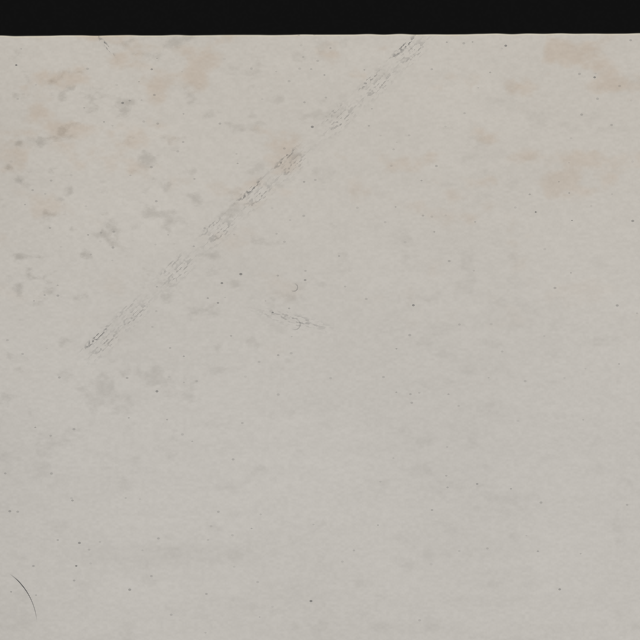
Reproduce this texture procedurally as a WebGL 1 fragment shader.

```glsl
precision highp float;
// Worn grey paper board with diagonal scuffs, specks and a hair, below a black strip.

uniform vec2 u_resolution;

float hash(vec2 p) {
  return fract(sin(dot(p, vec2(12.9898, 78.233))) * 43758.5453);
}

float noise(vec2 p) {
  vec2 i = floor(p), f = fract(p);
  f = f * f * (3.0 - 2.0 * f);
  return mix(mix(hash(i), hash(i + vec2(1.0, 0.0)), f.x),
             mix(hash(i + vec2(0.0, 1.0)), hash(i + 1.0), f.x), f.y);
}

float fbm(vec2 p) {
  float sum = 0.0, amp = 0.5;
  for (int i = 0; i < 5; i++) {
    sum += amp * noise(p);
    p = p * 2.03 + 17.1;
    amp *= 0.5;
  }
  return sum;
}

// Ragged rub mark: a soft ellipse broken up by grain stretched along it.
float scuff(vec2 p, vec2 center, vec2 dir, vec2 size) {
  vec2 d = p - center;
  vec2 q = vec2(dot(d, dir), dot(d, vec2(-dir.y, dir.x)));
  float ragged = smoothstep(0.4, 0.75, 0.6 * noise(q * vec2(150.0, 420.0) + 40.0) + 0.4 * noise(p * 330.0));
  return exp(-dot(q / size, q / size)) * ragged;
}

// Small dark dots, one at most per cell, denser towards the upper left.
float specks(vec2 p, float cells, float chance) {
  vec2 id = floor(p * cells);
  float seed = hash(id + 3.7);
  vec2 center = (id + 0.2 + 0.6 * vec2(hash(id + 11.3), hash(id + 27.9))) / cells;
  float radius = mix(0.0007, 0.0017, hash(id + 5.1));
  float dot_ = 1.0 - smoothstep(radius * 0.4, radius + 0.0012, length((p - center) * vec2(0.8, 1.0)));
  float density = chance * mix(0.5, 1.6, clamp(0.5 + 0.7 * (p.y - p.x), 0.0, 1.0));
  return dot_ * step(seed, density) * mix(0.3, 1.0, hash(id + 8.2));
}

// Faint crescent left by a fibre.
float crescent(vec2 p, vec2 center, float radius) {
  vec2 d = p - center;
  float ring = 1.0 - smoothstep(0.0004, 0.0018, abs(length(d) - radius));
  return ring * smoothstep(-0.5, 0.8, dot(normalize(d + 1e-5), vec2(0.9, -0.4)));
}

void main() {
  vec2 uv = gl_FragCoord.xy / u_resolution;
  float px = 1.0 / u_resolution.y;

  // Paper tone, with broad mottling and horizontal fibres
  vec3 paper = mix(vec3(0.752, 0.736, 0.710), vec3(0.755, 0.733, 0.698), smoothstep(0.2, 0.95, uv.y));
  paper += 0.03 * (fbm(uv * 4.0) - 0.48);
  paper += 0.016 * (fbm(uv * vec2(9.0, 50.0) + 5.0) - 0.48);
  paper += 0.020 * (noise(uv * vec2(170.0, 260.0)) - 0.5);
  paper += 0.012 * (noise(uv * 420.0) - 0.5);
  paper -= 0.010 * smoothstep(0.12, 0.0, uv.x);

  // Brownish and grey stains, mostly in the upper part
  float upper = smoothstep(0.35, 0.9, uv.y);
  float stain = smoothstep(0.56, 0.78, fbm(uv * vec2(16.0, 24.0) + 31.0));
  paper -= vec3(0.015, 0.035, 0.050) * stain * upper;
  float dirt = smoothstep(0.58, 0.8, fbm(uv * vec2(30.0, 45.0) + 70.0));
  paper -= 0.07 * dirt * mix(0.25, 1.0, smoothstep(0.7, 0.0, uv.x) * smoothstep(0.2, 0.6, uv.y));

  // Dull horizontal smudge near the bottom
  vec2 smudge = (uv - vec2(0.27, 0.132)) / vec2(0.16, 0.018);
  paper -= 0.016 * exp(-dot(smudge * smudge, smudge * smudge));

  // Broken diagonal scuff running up to the top edge
  float marks = 0.0;
  vec2 dir = vec2(0.726, 0.688);
  for (int i = 0; i < 9; i++) {
    float n = float(i);
    float along = 0.01 + 0.085 * n + 0.025 * (hash(vec2(n, 4.0)) - 0.5);
    vec2 center = vec2(0.137, 0.46) + dir * along;
    center.x += 0.008 * (hash(vec2(n, 9.0)) - 0.5);
    float strength = mod(n, 4.0) == 0.0 ? 0.65 : mix(0.15, 0.5, hash(vec2(n, 2.0)));
    marks += strength * scuff(uv, center, dir, vec2(0.022, 0.0035));
    marks += 0.22 * scuff(uv, center + vec2(0.014, -0.010), dir, vec2(0.030, 0.010));
  }
  marks += 0.65 * scuff(uv, vec2(0.165, 0.93), vec2(0.64, -0.768), vec2(0.016, 0.0025));
  marks += 0.25 * scuff(uv, vec2(0.46, 0.5), vec2(0.97, -0.24), vec2(0.045, 0.008));

  // Specks, crescents and a curved hair in the lower left corner
  marks += 0.5 * specks(uv, 22.0, 0.07) + 0.22 * specks(uv + 0.31, 48.0, 0.09);
  marks += 0.2 * crescent(uv, vec2(0.459, 0.551), 0.006) + 0.15 * crescent(uv, vec2(0.461, 0.493), 0.008);
  float hair = 1.0 - smoothstep(0.0003, 0.0016, abs(length(uv - vec2(-0.045, 0.02)) - 0.103));
  hair *= smoothstep(0.025, 0.05, uv.y) * smoothstep(0.105, 0.09, uv.y) * step(0.0, uv.x);
  marks += hair * mix(0.25, 0.6, smoothstep(0.05, 0.09, uv.y));
  paper = mix(paper, vec3(0.27, 0.27, 0.27), clamp(marks, 0.0, 0.8));

  // Slightly tilted top edge with a pale rim against the black strip
  float edge = 0.944 + 0.004 * uv.x + 0.0012 * (noise(vec2(uv.x * 40.0, 2.0)) - 0.5);
  float depth = edge - uv.y;
  paper += vec3(0.05, 0.045, 0.015) * (1.0 - smoothstep(0.0015, 0.0035, depth));
  vec3 strip = vec3(0.068) + 0.006 * (noise(uv * 300.0) - 0.5);
  vec3 color = mix(strip, paper, smoothstep(-px, px, depth));

  gl_FragColor = vec4(color, 1.0);
}
```
